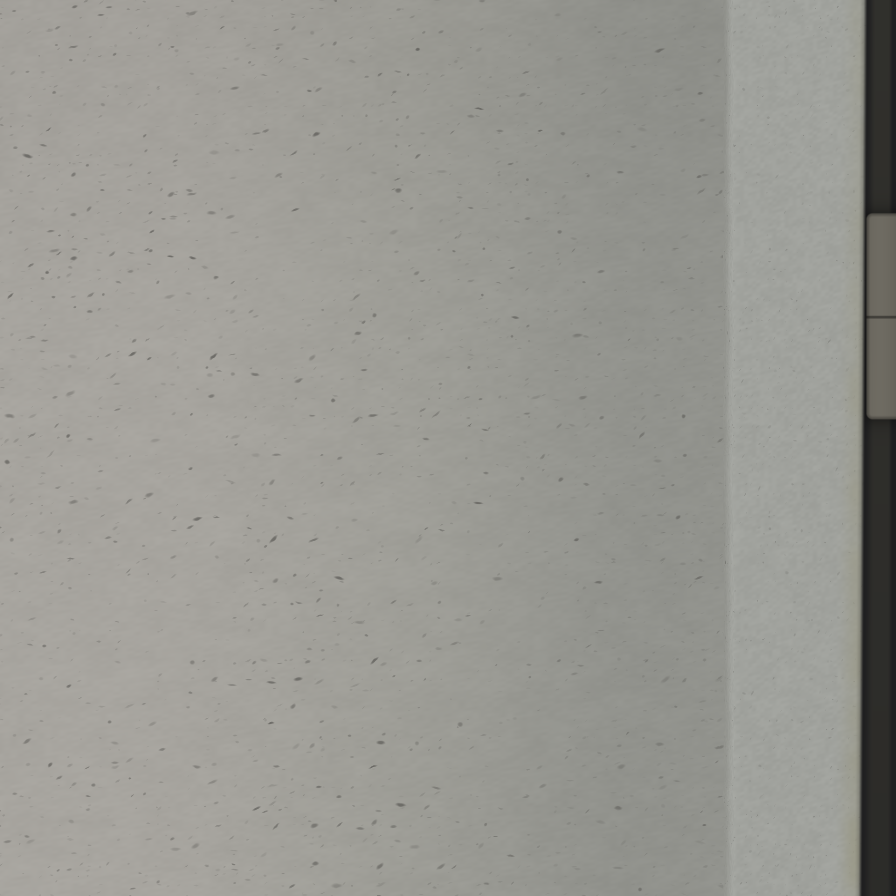
A WebGL 1 fragment shader for this texture:

```glsl
precision highp float;

uniform vec2 u_resolution;

const vec3 WALL_LEFT = vec3(0.655, 0.645, 0.622);
const vec3 WALL_MID = vec3(0.620, 0.618, 0.592);
const vec3 WALL_SHADE = vec3(0.570, 0.574, 0.552);
const vec3 RETURN_FACE = vec3(0.628, 0.635, 0.615);
const vec3 EDGE_WARM = vec3(0.600, 0.595, 0.520);
const vec3 FRAME_DARK = vec3(0.120, 0.120, 0.125);
const vec3 FRAME_LIGHT = vec3(0.190, 0.188, 0.172);
const vec3 HINGE_COLOR = vec3(0.400, 0.388, 0.355);
const vec3 SPECK_COLOR = vec3(0.340, 0.335, 0.320);

const float CORNER_X = 0.813;
const float EDGE_BOTTOM_X = 0.960;
const float EDGE_LEAN = 0.006;
const vec2 HINGE_CENTER = vec2(0.988, 0.647);
const vec2 HINGE_HALF = vec2(0.021, 0.115);
const float HINGE_ROUND = 0.007;
const float SPECK_TILT = 0.28;

float hash(vec2 p) {
  vec3 q = fract(vec3(p.xyx) * 0.1031);
  q += dot(q, q.yzx + 33.33);
  return fract((q.x + q.y) * q.z);
}

float noise(vec2 p) {
  vec2 i = floor(p);
  vec2 f = fract(p);
  f = f * f * (3.0 - 2.0 * f);
  return mix(mix(hash(i), hash(i + vec2(1.0, 0.0)), f.x),
             mix(hash(i + vec2(0.0, 1.0)), hash(i + 1.0), f.x), f.y);
}

// One tilted fleck per occupied cell, denser where the cluster noise is high
float specks(vec2 p, float cells, float density, float seed) {
  vec2 g = p * cells;
  vec2 id = floor(g) + seed;
  float cluster = noise(id * 5.0 / cells + seed);
  float present = step(hash(id), density * (0.35 + 1.3 * cluster));
  vec2 center = 0.3 + 0.4 * vec2(hash(id + 17.3), hash(id + 41.7));
  vec2 d = fract(g) - center;
  float angle = SPECK_TILT + 1.1 * (hash(id + 63.1) - 0.5);
  float c = cos(angle);
  float s = sin(angle);
  d = vec2(c * d.x + s * d.y, c * d.y - s * d.x);
  vec2 radius = vec2(mix(0.10, 0.27, hash(id + 5.9)), mix(0.05, 0.11, hash(id + 29.4)));
  d.y += 0.05 * (noise(g * 6.0) - 0.5);
  float shape = 1.0 - smoothstep(0.35, 1.3, length(d / radius));
  float strength = hash(id + 88.2);
  return present * shape * mix(0.25, 1.0, strength * strength);
}

float roundedBox(vec2 p, vec2 halfSize, float r) {
  vec2 q = abs(p) - halfSize + r;
  return length(max(q, 0.0)) + min(max(q.x, q.y), 0.0) - r;
}

vec3 wallColor(vec2 uv, float edgeX) {
  // Broad light falloff towards the corner
  float x = uv.x + 0.05 * (noise(uv * 2.5) - 0.5) + 0.04 * (0.5 - uv.y);
  vec3 face = mix(WALL_LEFT, WALL_MID, smoothstep(0.15, 0.52, x));
  face = mix(face, WALL_SHADE, smoothstep(0.42, 0.76, x));
  face *= 1.0 - 0.025 * smoothstep(0.6, 1.0, uv.y);

  float cornerX = CORNER_X + 0.002 * (noise(vec2(3.0, uv.y * 45.0)) - 0.5);
  float side = smoothstep(cornerX - 0.006, cornerX + 0.006, uv.x);
  vec3 color = mix(face, RETURN_FACE, side);
  color += 0.012 * exp(-pow((uv.x - cornerX - 0.004) / 0.005, 2.0));

  // Fine mottling, squeezed on the narrow face
  vec2 p = vec2(uv.x * mix(1.0, 1.7, side), uv.y);
  vec2 grain = vec2(p.x * 130.0, (p.y - 0.15 * p.x) * 300.0);
  color += 0.022 * (noise(grain) - 0.5) * mix(0.7, 1.2, side);
  color += 0.014 * (noise(p * vec2(35.0, 60.0)) - 0.5);

  // Flecks from bold to fine
  float bold = specks(p, 44.0, 0.17, 3.0) * mix(1.0, 0.0, side);
  float medium = specks(p + 0.37, 61.0, 0.22, 19.0) * mix(0.70, 0.40, side);
  float fine = specks(p + 0.71, 92.0, 0.24, 47.0) * mix(0.40, 0.55, side);
  float fleck = max(bold, max(medium, fine));
  fleck *= mix(1.0, 0.75, smoothstep(0.45, 0.8, uv.x));
  color = mix(color, SPECK_COLOR, 0.75 * fleck);

  // Worn, warm rim beside the frame
  float rim = smoothstep(edgeX - 0.030, edgeX - 0.004, uv.x);
  float wear = 0.45 + 0.55 * noise(uv * vec2(60.0, 40.0));
  color = mix(color, EDGE_WARM, rim * wear * mix(0.85, 0.45, uv.y));
  return color * (1.0 - 0.18 * smoothstep(edgeX - 0.007, edgeX, uv.x));
}

vec3 frameColor(vec2 uv, float edgeX, float pixel) {
  float t = (uv.x - edgeX) / (1.0 - edgeX);
  float band = smoothstep(0.05, 0.35, t) * (1.0 - smoothstep(0.75, 0.92, t));
  vec3 color = mix(FRAME_DARK, FRAME_LIGHT, band * mix(0.75, 1.0, uv.y));

  // Hinge with a soft lit side and a dark joint
  vec2 p = uv - HINGE_CENTER;
  float d = roundedBox(p, HINGE_HALF, HINGE_ROUND);
  color *= 1.0 - 0.3 * exp(-max(d, 0.0) * 130.0);
  vec3 metal = HINGE_COLOR * (1.0 + 0.08 * sin(t * 3.14159));
  metal *= 1.0 - 0.3 * smoothstep(-0.005, 0.0, d);
  metal *= 1.0 - 0.4 * (1.0 - smoothstep(0.0005, 0.0025, abs(p.y + 0.001)));
  return mix(color, metal, 1.0 - smoothstep(-pixel, pixel, d));
}

void main() {
  vec2 uv = gl_FragCoord.xy / u_resolution;
  float pixel = 1.0 / min(u_resolution.x, u_resolution.y);
  float edgeX = EDGE_BOTTOM_X + EDGE_LEAN * uv.y;
  float frame = smoothstep(edgeX - 0.0015 - pixel, edgeX + 0.0015 + pixel, uv.x);
  vec3 color = mix(wallColor(uv, edgeX), frameColor(uv, edgeX, pixel), frame);
  gl_FragColor = vec4(color, 1.0);
}
```
